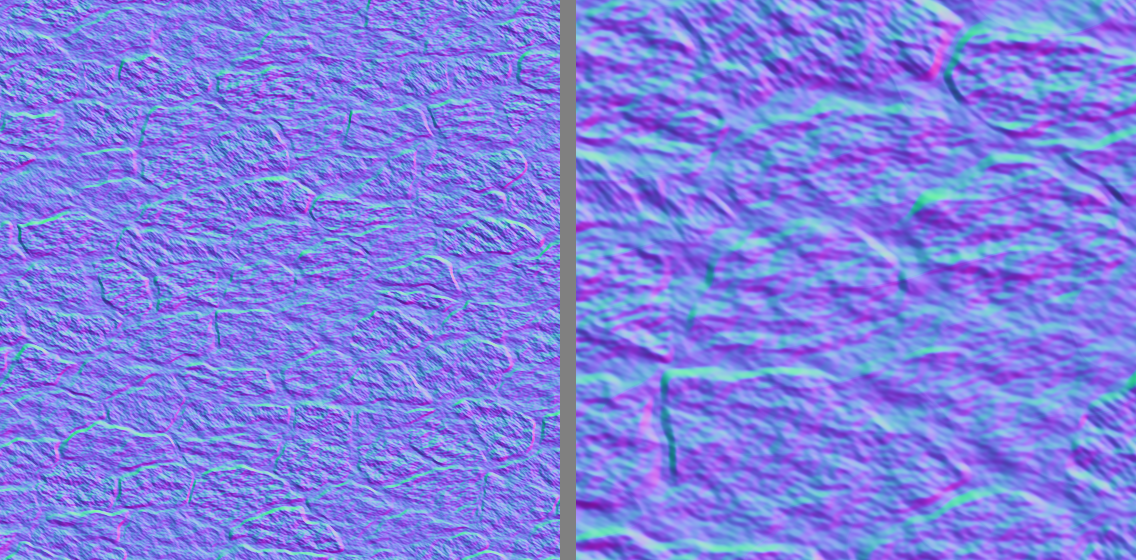
Left: the whole. Right: its middle third, enlarged.
Reproduce this texture map procedurally as a Shadertoy shader.

```glsl
// Tangent-space normal map of a rough, irregular stone wall.
// Jittered cells in staggered rows form low stones with worn, patchy joints;
// layered noise adds grain, and slopes of the height become red, green, blue.

const vec2 STONE_GRID = vec2(6.8, 13.5);  // stones across and up the canvas
const float SLOPE_STEP = 0.0010;          // sampling step for slopes

vec2 hash2(vec2 p) {
    vec3 q = fract(p.xyx * vec3(0.1031, 0.1030, 0.0973));
    q += dot(q, q.yzx + 33.33);
    return fract((q.xx + q.yz) * q.zy);
}

// A positive angle makes stretched features descend to the right
mat2 rotation(float angle) {
    float c = cos(angle), s = sin(angle);
    return mat2(c, s, -s, c);
}

// Dot product of a random lattice direction and the offset to that corner
float cornerSlope(vec2 cell, vec2 offset) {
    float angle = 6.2832 * hash2(cell + 71.0).x;
    return dot(vec2(cos(angle), sin(angle)), offset);
}

float gradientNoise(vec2 p) {
    vec2 i = floor(p), f = p - i;
    vec2 u = f * f * f * (f * (f * 6.0 - 15.0) + 10.0);
    vec2 e = vec2(1.0, 0.0);
    return mix(mix(cornerSlope(i, f), cornerSlope(i + e, f - e), u.x),
               mix(cornerSlope(i + e.yx, f - e.yx), cornerSlope(i + 1.0, f - 1.0), u.x), u.y);
}

float layeredNoise(vec2 p, int layers, float gain) {
    float sum = 0.0, weight = 1.0;
    for (int i = 0; i < layers; i++) {
        sum += weight * gradientNoise(p);
        p = rotation(0.12) * p * 2.05 + 17.3;
        weight *= gain;
    }
    return sum;
}

float smoothMin(float a, float b, float k) {
    float h = max(k - abs(a - b), 0.0) / k;
    return min(a, b) - 0.25 * h * h * k;
}

// Seed point of a cell; every second row is shifted by half a stone
vec2 stoneSeed(vec2 cell) {
    vec2 jitter = vec2(0.95, 0.75) * (hash2(cell + 40.0) - 0.5);
    return cell + 0.5 + jitter + vec2(0.5 * mod(cell.y, 2.0), 0.0);
}

// Returns the distance to the joint in canvas units
float stoneCell(vec2 p, vec2 grid, out vec2 offset, out vec2 id) {
    vec2 q = p * grid, base = floor(q);
    float nearest = 1e3;
    for (int y = -1; y <= 1; y++)
    for (int x = -2; x <= 1; x++) {
        vec2 cell = base + vec2(x, y);
        vec2 away = q - stoneSeed(cell);
        float d = dot(away, away);
        if (d < nearest) { nearest = d; offset = away; id = cell; }
    }
    vec2 seed = stoneSeed(id);
    float border = 1.0;
    for (int y = -2; y <= 2; y++)
    for (int x = -2; x <= 2; x++) {
        if (x == 0 && y == 0) continue;
        vec2 across = stoneSeed(id + vec2(x, y)) - seed;
        float d = dot(0.5 * across - offset, across) / length(across * grid);
        border = smoothMin(border, d, 0.007);
    }
    return border;
}

float wallHeight(vec2 p) {
    // Bend the joints so that outlines look hewn
    vec2 bend = vec2(gradientNoise(p * 10.0), gradientNoise(p * 10.0 + 50.0)) * vec2(0.040, 0.024)
              + vec2(gradientNoise(p * 38.0), gradientNoise(p * 38.0 + 90.0)) * 0.009;
    vec2 offset, id;
    float border = stoneCell(p + bend, STONE_GRID, offset, id);
    vec2 shape = hash2(id + 7.0), finish = hash2(id + 23.0), lean = hash2(id + 61.0) - 0.5;

    // Raised face, higher toward its top edge; joints fade out in worn patches
    float inset = mix(0.0005, 0.007, shape.x * shape.x);
    float face = smoothstep(inset, inset + 0.008, border);
    float kept = smoothstep(-0.3, 0.35, gradientNoise(p * vec2(7.0, 10.0) + 31.0) + 0.3 * (0.6 - p.y));
    float relief = mix(0.0012, 0.0062, shape.y) * mix(0.25, 1.0, kept) * (1.0 + 0.8 * offset.y);
    float height = face * (relief + 0.005 * dot(offset, lean));

    // Grain runs along a different direction on each stone
    vec2 along = rotation(0.32 + 0.7 * lean.x) * p;
    float grain = layeredNoise(along * vec2(36.0, 60.0) + id * 3.7, 3, 0.53);
    float mortar = layeredNoise(rotation(0.3) * p * vec2(34.0, 56.0), 3, 0.53);
    height += face * mix(0.0034, 0.0062, finish.x) * grain + (1.0 - face) * 0.0032 * mortar;

    // Layered strata on some stones, chipped ledges everywhere
    float strata = sin(along.y * 320.0 + 5.0 * gradientNoise(along * vec2(14.0, 22.0)));
    height += face * smoothstep(0.7, 0.95, finish.y) * 0.0009 * strata;
    return height - 0.008 * abs(gradientNoise(rotation(0.1) * p * vec2(12.0, 25.0) + 5.0));
}

void mainImage(out vec4 fragColor, in vec2 fragCoord) {
    vec2 p = fragCoord / iResolution.xy;
    vec2 e = vec2(SLOPE_STEP, 0.0);
    vec2 slope = vec2(wallHeight(p + e) - wallHeight(p - e),
                      wallHeight(p + e.yx) - wallHeight(p - e.yx)) / (2.0 * SLOPE_STEP);
    vec3 color = 0.5 + 0.5 * normalize(vec3(-slope, 1.0));

    // Faces turned down and left are shaded: less blue
    color.b += dot(color.rg - 0.5, vec2(0.45, 0.10)) - 0.07;
    fragColor = vec4(clamp(color, 0.0, 1.0), 1.0);
}
```
